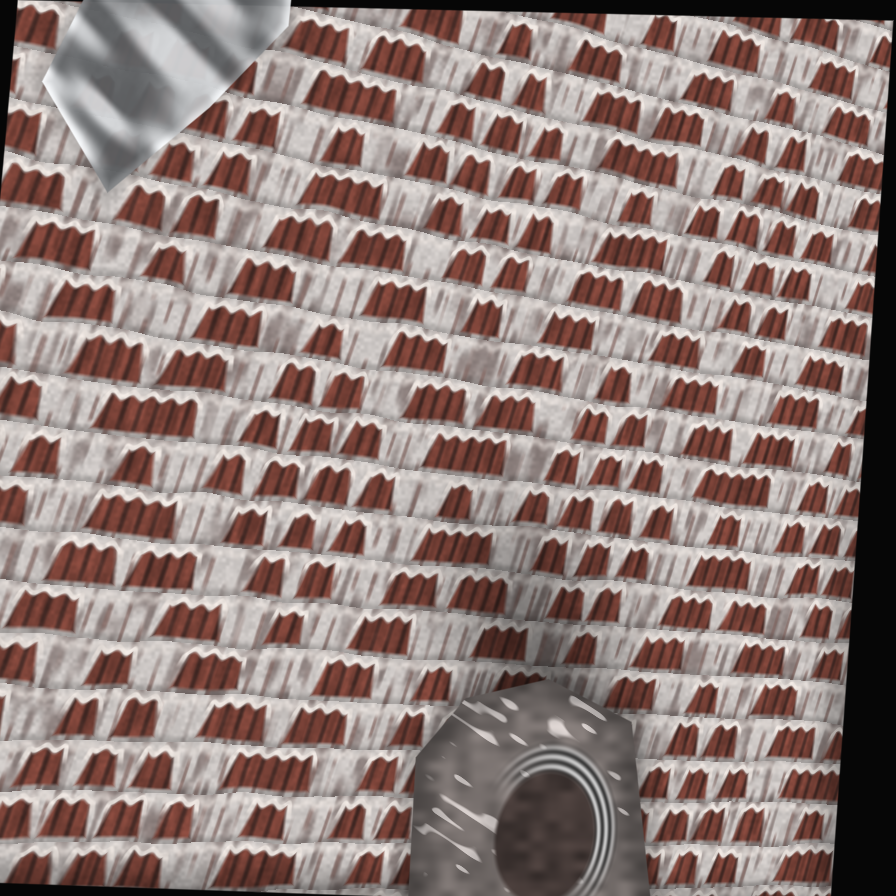
A Shadertoy shader for this texture:

```glsl
// Woven cloth: brown bricks form a lattice of crossing arms, each diamond filled with
// small single bricks, between rows of pale slanted yarn under scalloped cream edges.
// A tilted projection maps the canvas to threads and rows; a chip and a nut lie on top.

const float TILT = 0.125;          // rotation of the weave, radians
const float PERIOD = 18.0;         // threads in one repeat
const float HALF_ROWS = 7.0;       // rows in half a repeat
const float ROW_HEIGHT = 2.7;      // in threads
const float ARM_HALF = 1.5;        // half widths, in threads
const float SINGLE_HALF = 0.85;
const float SINGLE_STEP = 1.4;
const float LEAN = 0.55;           // slant of the yarn within a row
const vec3 BROWN = vec3(0.46, 0.25, 0.21);
const vec3 BROWN_DARK = vec3(0.28, 0.17, 0.15);
const vec3 YARN = vec3(0.80, 0.78, 0.77);
const vec3 YARN_SHADE = vec3(0.55, 0.50, 0.49);
const vec3 CREAM = vec3(0.91, 0.88, 0.86);
const vec3 METAL = vec3(0.47, 0.44, 0.43);
const vec3 HOLE = vec3(0.25, 0.21, 0.20);
const vec3 BACKDROP = vec3(0.025);

// Outlines run clockwise, with y pointing down
const vec2 CLOTH[6] = vec2[6](vec2(0.0195, 0.0), vec2(0.997, 0.023), vec2(0.962, 0.52),
    vec2(0.926, 1.018), vec2(-0.068, 0.983), vec2(-0.024, 0.491));
const vec2 NUT[6] = vec2[6](vec2(0.456, 1.03), vec2(0.466, 0.846), vec2(0.521, 0.781),
    vec2(0.612, 0.760), vec2(0.703, 0.807), vec2(0.727, 1.03));
const vec2 CHIP[6] = vec2[6](vec2(0.098, -0.01), vec2(0.326, -0.01), vec2(0.322, 0.029),
    vec2(0.234, 0.12), vec2(0.12, 0.215), vec2(0.047, 0.091));

float hash(vec2 p) { return fract(sin(dot(p, vec2(12.9898, 78.233))) * 43758.5453); }

float noise(vec2 p) {
    vec2 i = floor(p), f = fract(p);
    f = f * f * (3.0 - 2.0 * f);
    return mix(mix(hash(i), hash(i + vec2(1, 0)), f.x),
               mix(hash(i + vec2(0, 1)), hash(i + vec2(1, 1)), f.x), f.y);
}

mat2 rotation(float a) { return mat2(cos(a), -sin(a), sin(a), cos(a)); }

float convex(vec2 p, vec2 corners[6]) {
    float d = -10.0;
    for (int i = 0; i < 6; i++) {
        vec2 e = normalize(corners[(i + 1) % 6] - corners[i]);
        d = max(d, dot(p - corners[i], vec2(e.y, -e.x)));
    }
    return d;
}

// Signed distance along a row to the nearest brick, in threads
float brickDistance(float x, float row) {
    float block = floor(row / HALF_ROWS), k = row - HALF_ROWS * block;
    float a = abs(mod(x - 9.0 * block + 9.0, PERIOD) - 9.0);
    float arm = k < 0.5 ? 0.85 : 0.55 + 1.55 * (k - 2.0);
    float d = k > 0.5 && k < 1.5 ? a - SINGLE_HALF : abs(a - arm) - ARM_HALF;
    // Singles fill a small diamond in every gap of the lattice
    bool upper = k < 4.5;
    float b = upper ? 9.0 - a : a;
    float reach = 3.0 - abs(upper ? k - 1.0 : k - 8.0);
    float slot = reach - 2.0 * max(0.0, floor((reach - b / SINGLE_STEP) * 0.5 + 0.5));
    return min(d, abs(b - SINGLE_STEP * slot) - SINGLE_HALF);
}

vec3 weave(vec2 p, float px) {
    // Tilt and perspective, then thread and row coordinates
    vec2 q = rotation(-TILT) * p;
    q = vec2(cos(TILT) * p.x + sin(TILT) * p.y, cos(TILT) * p.y - sin(TILT) * p.x);
    float m = (q.x - 0.219) / (0.419 - 0.1 * q.x);
    float r = 14.0 * (q.y - 0.436) * (1.0 + 0.1 * m) / 0.797 + 0.5;
    r += 0.12 * (noise(p * 22.0) - 0.5);
    float row = floor(r), v = fract(r);
    float x = PERIOD * m + LEAN * (v - 0.5) + 0.3 * (hash(vec2(row, 3.0)) - 0.5);
    float soft = max(0.14, 50.0 * px);

    // Pale yarn with broken dark gaps
    float strand = noise(vec2(x * 2.6, r * 1.5 + 9.0 * row));
    float groove = abs(fract(x + 0.25 * noise(vec2(x, row * 5.0))) - 0.5);
    float gap = smoothstep(0.2, 0.03, groove) * smoothstep(0.25, 0.65, noise(vec2(floor(x), r * 2.0)));
    vec3 col = mix(YARN_SHADE, YARN, smoothstep(0.05, 0.6, strand));
    col = mix(col, mix(YARN_SHADE, BROWN, 0.35), gap * 0.75 * smoothstep(0.1, 0.35, v));
    col = mix(col, CREAM, 0.55 * smoothstep(0.16, 0.0, abs(v - 0.14 + 0.04 * cos(6.2832 * x))));
    col *= 1.0 - 0.18 * smoothstep(0.8, 0.98, v);

    // Brown bricks, tapered upward, with a scalloped lip
    float side = brickDistance(x, row) + 0.6 * (0.5 - v) + 0.35 * (noise(vec2(x * 0.7, row * 7.0)) - 0.5);
    float top = (0.23 - 0.055 * cos(6.2832 * x) - v) * ROW_HEIGHT;
    float d = max(max(side, top), (v - 0.9) * ROW_HEIGHT);
    vec3 brick = mix(BROWN_DARK, BROWN, smoothstep(0.02, 0.28, abs(fract(x * 1.25) - 0.5)));
    brick *= 0.85 + 0.35 * noise(vec2(x * 4.0, r * 2.0));
    col = mix(col, brick, smoothstep(soft, -soft, d));
    float lip = abs(length(max(vec2(side, top), 0.0)) - 0.2);
    col = mix(col, CREAM, smoothstep(0.2, 0.06, lip) * smoothstep(0.55, 0.25, v));
    return col * (0.94 + 0.12 * noise(p * 240.0));
}

vec3 nutColor(vec2 p, float d) {
    float grain = noise(p * vec2(60.0, 90.0));
    vec3 col = METAL * (0.8 + 0.35 * grain) * mix(0.72, 1.0, smoothstep(0.0, 0.035, -d));
    col += 0.35 * smoothstep(0.8, 0.9, noise(rotation(0.6) * p * vec2(35.0, 110.0)));
    vec2 h = rotation(0.2) * (p - vec2(0.608, 0.935));
    float ring = length(h / vec2(0.065, 0.088));
    float lit = smoothstep(-0.4, 0.9, dot(normalize(h + 1e-5), vec2(0.75, -0.66)));
    col = mix(col, vec3(0.78) * (0.65 + 0.35 * sin(ring * 50.0)), lit * smoothstep(0.3, 0.1, abs(ring - 0.98)));
    return mix(col, HOLE * (0.8 + 0.5 * grain), smoothstep(0.9, 0.8, ring));
}

void mainImage(out vec4 fragColor, in vec2 fragCoord) {
    vec2 p = fragCoord / iResolution.xy;
    p.y = 1.0 - p.y;
    float px = 1.0 / min(iResolution.x, iResolution.y);
    float cloth = convex(p, CLOTH), nut = convex(p, NUT), chip = convex(p, CHIP);

    // Cloth with soft shadows
    vec3 col = weave(p, px);
    vec2 s = rotation(-0.35) * (p - vec2(0.60, 0.73)) / vec2(0.085, 0.15);
    col *= 1.0 - 0.42 * exp(-dot(s, s));
    col *= 1.0 - 0.25 * smoothstep(0.03, 0.0, nut) - 0.12 * smoothstep(0.02, 0.0, chip);
    col *= 1.0 - 0.25 * smoothstep(-0.05, 0.0, cloth) * smoothstep(0.3, 0.8, p.y);
    col = mix(col, BACKDROP, smoothstep(-px, px, cloth));

    // Translucent chip and metal nut
    float facet = noise(rotation(-0.75) * p * vec2(45.0, 12.0));
    vec3 glass = mix(vec3(0.36, 0.37, 0.38), vec3(0.84, 0.85, 0.86), smoothstep(0.25, 0.85, facet));
    glass += 0.15 * smoothstep(-0.012, 0.0, chip);
    col = mix(col, glass, 0.93 * smoothstep(px, -px, chip));
    col = mix(col, nutColor(p, nut), smoothstep(px, -px, nut - 0.002));
    fragColor = vec4(clamp(col, 0.0, 1.0), 1.0);
}
```
